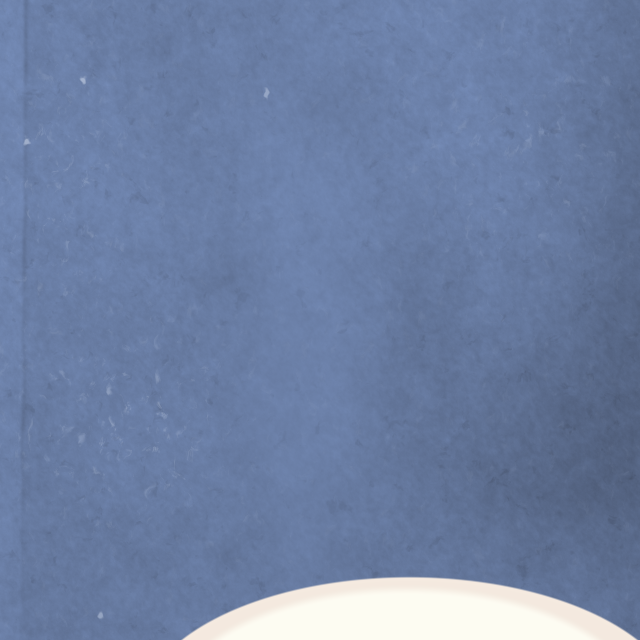
Reproduce this texture procedurally as a three.js fragment shader.

```glsl
// Draws a weathered blue plaster wall with pale flecks above the rim of a cream lampshade.
varying vec2 vUv;

const vec3 WALL_DARK = vec3(0.285, 0.335, 0.435);
const vec3 WALL_LIGHT = vec3(0.452, 0.54, 0.71);
const vec3 CHALK = vec3(0.72, 0.77, 0.86);
const vec3 RIM = vec3(0.955, 0.915, 0.875);
const vec3 CREAM = vec3(0.994, 0.988, 0.95);

vec2 hash2(vec2 p) {
  vec2 q = vec2(dot(p, vec2(127.1, 311.7)), dot(p, vec2(269.5, 183.3)));
  return fract(sin(q) * 43758.5);
}

float cornerSlope(vec2 cell, vec2 offset, vec2 corner) {
  return dot(hash2(cell + corner) * 2.0 - 1.0, offset - corner);
}

float gradientNoise(vec2 p) {
  vec2 i = floor(p);
  vec2 f = p - i;
  vec2 u = f * f * f * (f * (f * 6.0 - 15.0) + 10.0);
  float low = mix(cornerSlope(i, f, vec2(0.0)), cornerSlope(i, f, vec2(1.0, 0.0)), u.x);
  float high = mix(cornerSlope(i, f, vec2(0.0, 1.0)), cornerSlope(i, f, vec2(1.0)), u.x);
  return mix(low, high, u.y);
}

float fbm(vec2 p) {
  float sum = 0.0;
  float amplitude = 0.5;
  for (int octave = 0; octave < 4; octave++) {
    sum += amplitude * gradientNoise(p);
    p = mat2(1.6, 1.2, -1.2, 1.6) * p + 7.3;
    amplitude *= 0.65;
  }
  return sum;
}

// Soft elliptical patch, 1 at its centre
float patchGlow(vec2 p, vec2 centre, vec2 radius) {
  vec2 d = (p - centre) / radius;
  return exp(-dot(d, d));
}

// Approximate signed distance to an ellipse
float ellipse(vec2 p, vec2 centre, vec2 radius) {
  vec2 q = (p - centre) / radius;
  float k = length(q);
  return k * (k - 1.0) / max(length(q / radius), 0.001);
}

// Broad light and shadow across the plaster
float wallTone(vec2 p) {
  float tone = mix(0.69, 0.78, smoothstep(0.1, 0.75, p.y));
  tone += 0.11 * patchGlow(p, vec2(0.50, 0.44), vec2(0.09, 0.30));
  tone += 0.08 * patchGlow(p, vec2(0.68, 0.92), vec2(0.20, 0.20));
  tone += 0.08 * patchGlow(p, vec2(0.13, 0.70), vec2(0.10, 0.20));
  tone += 0.07 * patchGlow(p, vec2(0.24, 0.32), vec2(0.10, 0.10));
  tone -= 0.30 * patchGlow(p, vec2(0.86, 0.28), vec2(0.20, 0.18));
  tone -= 0.36 * patchGlow(p, vec2(1.02, 0.62), vec2(0.13, 0.60));
  tone -= 0.15 * patchGlow(p, vec2(0.66, 0.52), vec2(0.08, 0.12));
  tone -= 0.13 * patchGlow(p, vec2(0.35, 0.56), vec2(0.04, 0.04));
  tone -= 0.18 * patchGlow(p, vec2(0.37, 0.14), vec2(0.03, 0.02));
  tone -= 0.08 * patchGlow(p, vec2(0.27, 0.90), vec2(0.06, 0.10));
  tone -= 0.08 * patchGlow(p, vec2(0.53, 0.84), vec2(0.06, 0.06));
  return tone;
}

// Jittered chips of missing paint, densest toward the left
float flecks(vec2 p, float count) {
  vec2 cell = floor(p * count);
  vec2 jitter = hash2(cell + 19.0);
  vec2 choice = hash2(cell + 53.0);
  vec2 d = (fract(p * count) - 0.2 - 0.6 * jitter) / count;
  float chance = mix(0.28, 0.03, smoothstep(0.0, 0.5, p.x));
  float size = mix(0.003, 0.007, choice.y);
  float ragged = 0.006 * gradientNoise(p * 150.0);
  float chip = 1.0 - smoothstep(-0.003, 0.002, length(d * vec2(1.2, 0.8)) + ragged - size);
  return chip * step(choice.x, chance) * mix(0.4, 1.0, jitter.y);
}

vec3 wallColour(vec2 p) {
  vec2 warp = 0.08 * vec2(fbm(p * 11.0 + 3.0), fbm(p * 11.0 + 41.0));
  float mottling = fbm(p * vec2(6.0, 5.0));
  float blotches = fbm((p + 0.6 * warp) * vec2(24.0, 20.0) + 5.0);
  float streaks = gradientNoise(p * vec2(26.0, 4.0));
  float grain = fbm(mat2(0.8, -0.6, 0.6, 0.8) * p * vec2(85.0, 65.0) + 11.0);
  float roughness = 1.15 - 0.45 * patchGlow(p, vec2(0.47, 0.40), vec2(0.13, 0.40));
  float tone = wallTone(p + warp) + 0.14 * mottling + 0.03 * streaks;
  tone += roughness * (0.21 * blotches + 0.23 * grain);

  // Lighter edge strip and its worn seam
  float seam = p.x - mix(0.031, 0.040, p.y) + 0.004 * gradientNoise(vec2(p.y * 14.0, 2.5));
  float strip = 1.0 - smoothstep(-0.004, 0.003, seam);
  float wear = mix(0.04, 0.18, p.y) + 0.2 * gradientNoise(vec2(3.5, p.y * 22.0));
  tone += 0.11 * strip - wear * exp(-pow((seam - 0.002) / 0.004, 2.0));

  // Small dark pits in the rough plaster
  float pits = smoothstep(0.14, 0.36, fbm((p + 0.4 * warp) * 31.0 + 67.0));
  tone -= 0.16 * pits * roughness;
  vec3 colour = mix(WALL_DARK, WALL_LIGHT, tone);

  // Chalky scuffs and chipped paint
  float scuffArea = 0.18 + patchGlow(p, vec2(0.19, 0.34), vec2(0.14, 0.12));
  scuffArea += 0.4 * patchGlow(p, vec2(0.82, 0.76), vec2(0.13, 0.18));
  scuffArea += 0.6 * patchGlow(p, vec2(0.10, 0.70), vec2(0.09, 0.18));
  float scuffs = smoothstep(0.08, 0.42, fbm((p + 0.5 * warp) * vec2(54.0, 36.0) + 31.0));
  colour = mix(colour, CHALK, 0.42 * scuffs * scuffArea);
  return mix(colour, CHALK, 0.9 * flecks(p, 11.0));
}

void main() {
  vec3 colour = wallColour(vUv);

  // Lampshade: beige outer rim around a bright opening
  float outer = ellipse(vUv, vec2(0.640, -0.115), vec2(0.423, 0.213));
  float inner = ellipse(vUv, vec2(0.635, -0.130), vec2(0.385, 0.212));
  vec3 shade = mix(CREAM, RIM, smoothstep(-0.012, 0.005, inner));
  shade = mix(shade, vec3(0.97, 0.92, 0.88), 0.5 * exp(-pow((outer + 0.003) / 0.003, 2.0)));
  colour = mix(shade, colour, smoothstep(-0.002, 0.002, outer));

  gl_FragColor = vec4(colour, 1.0);
}
```
